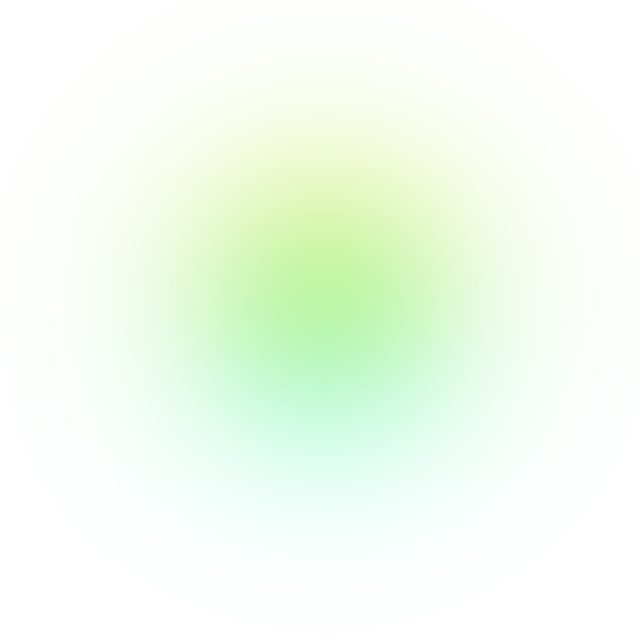
Reproduce this background procedurally as a three.js fragment shader.

```glsl
#define GLOW_CENTER vec2(0.507, 0.53)
#define GLOW_SPREAD vec2(0.172, 0.166)
#define PAPER vec3(0.998, 1.0, 0.998)
#define LIME vec3(0.84, 0.955, 0.56)
#define LEAF vec3(0.73, 0.965, 0.67)
#define AQUA vec3(0.54, 0.99, 0.86)
#define LIME_HEIGHT 0.75
#define LEAF_HEIGHT 0.5
#define AQUA_HEIGHT 0.2

varying vec2 vUv;

// Position of a value between two heights, held to 0..1
float between(float low, float high, float value) {
  return clamp((value - low) / (high - low), 0.0, 1.0);
}

// Vertical tint: aqua below, leaf green in the middle, lime above
vec3 tintAt(float height) {
  vec3 lower = mix(AQUA, LEAF, between(AQUA_HEIGHT, LEAF_HEIGHT, height));
  return mix(lower, LIME, between(LEAF_HEIGHT, LIME_HEIGHT, height));
}

// Gaussian falloff of the soft oval glow
float glowAt(vec2 point) {
  vec2 offset = (point - GLOW_CENTER) / GLOW_SPREAD;
  return exp(-0.5 * dot(offset, offset));
}

void main() {
  vec3 color = mix(PAPER, tintAt(vUv.y), glowAt(vUv));
  gl_FragColor = vec4(color, 1.0);
}
```
